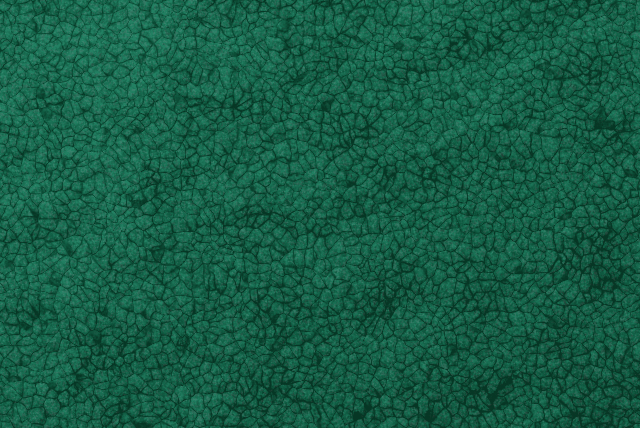
Write a Shadertoy shader that draws this texture.

```glsl
// Green pebbled leather: domed grains, dark creases, soft folds and fine speckle.

const vec3 DEEP_GREEN  = vec3(0.025, 0.215, 0.145);
const vec3 BODY_GREEN  = vec3(0.065, 0.365, 0.265);
const vec3 LIGHT_GREEN = vec3(0.135, 0.500, 0.385);
const vec3 DUST_TINT   = vec3(0.075, 0.010, 0.035);

const float PEBBLES      = 41.0;   // grains per canvas height
const float WRINKLES     = 78.0;   // small grains inside the folds
const float SIZE_SPREAD  = 0.38;   // variation of grain radius
const float CREASE_DEPTH = 0.42;
const float WRINKLE_DEPTH = 0.26;
const float DOME_HEIGHT  = 0.17;
const float RELIEF       = 0.20;
const float GRAIN_AMOUNT = 0.40;
const float BASE_TONE    = 0.60;
const vec2  LIGHT_DIR    = vec2(-0.45, 0.89);
const vec2  LIGHT_FALL   = vec2(-0.12, 0.17);

// Integer hash giving three values in 0..1
vec3 hash3(vec2 cell, uint seed) {
    uvec3 v = uvec3(uint(int(cell.x) + 32768), uint(int(cell.y) + 32768), seed);
    v = v * 1664525u + 1013904223u;
    v.x += v.y * v.z; v.y += v.z * v.x; v.z += v.x * v.y;
    v ^= v >> 16u;
    v.x += v.y * v.z; v.y += v.z * v.x; v.z += v.x * v.y;
    return vec3(v >> 8u) / 16777216.0;
}

// Smooth value noise, two channels
vec2 noise2(vec2 p, uint seed) {
    vec2 i = floor(p), f = fract(p);
    f = f * f * (3.0 - 2.0 * f);
    vec2 low  = mix(hash3(i, seed).xy, hash3(i + vec2(1, 0), seed).xy, f.x);
    vec2 high = mix(hash3(i + vec2(0, 1), seed).xy, hash3(i + 1.0, seed).xy, f.x);
    return mix(low, high, f.y);
}

float fbm(vec2 p, uint seed) {
    float sum = 0.0, amp = 0.5;
    for (uint k = 0u; k < 4u; k++) {
        sum += amp * noise2(p, seed + k).x;
        p = mat2(1.6, 1.2, -1.2, 1.6) * p;
        amp *= 0.5;
    }
    return sum / 0.9375;
}

// Weighted cells: x = gap to the neighbour, yz = offset from the grain centre
vec3 pebbles(vec2 p, uint seed) {
    vec2 base = floor(p), offset = vec2(0.0);
    float nearest = 9.0, second = 9.0;
    for (int y = -2; y <= 2; y++)
    for (int x = -2; x <= 2; x++) {
        vec2 cell = base + vec2(x, y);
        vec3 rnd = hash3(cell, seed);
        vec2 toPoint = p - cell - rnd.xy;
        float d = length(toPoint) - SIZE_SPREAD * rnd.z;
        if (d < nearest) {
            second = nearest;
            nearest = d;
            offset = toPoint;
        } else {
            second = min(second, d);
        }
    }
    return vec3(second - nearest, offset);
}

void mainImage(out vec4 fragColor, in vec2 fragCoord) {
    vec2 uv = fragCoord / iResolution.y;
    vec2 centred = uv - 0.5 * iResolution.xy / iResolution.y;

    // Slanted folds gather the creases into darker patches
    vec2 along = mat2(0.92, -0.39, 0.39, 0.92) * uv;
    float folds = fbm(along * vec2(7.0, 13.0), 11u);
    float gather = smoothstep(0.50, 0.72, folds);

    // Large grains on a warped grid, with small wrinkles between them
    vec2 warp = (noise2(uv * 13.0, 21u) - 0.5) * 0.030
              + (noise2(uv * 70.0, 23u) - 0.5) * 0.007;
    vec3 grain = pebbles((uv + warp) * PEBBLES, 31u);
    vec3 small = pebbles((uv + warp * 0.7) * WRINKLES, 41u);

    float crackNoise = noise2(uv * 34.0, 51u).x;
    float width = mix(0.10, 0.21, crackNoise) + 0.09 * gather;
    float crease = 1.0 - smoothstep(0.0, width, grain.x);
    float valley = 1.0 - smoothstep(0.05, 0.55, grain.x);
    float wrinkle = 1.0 - smoothstep(0.0, 0.24, small.x);
    wrinkle *= mix(0.12, 1.0, gather * smoothstep(0.3, 0.7, crackNoise));

    // Domes lit from the upper left
    float tone = BASE_TONE + dot(centred, LIGHT_FALL);
    tone += DOME_HEIGHT * (0.5 - valley);
    tone += RELIEF * dot(grain.yz, LIGHT_DIR);
    tone -= CREASE_DEPTH * crease * mix(0.65, 1.15, crackNoise);
    tone -= WRINKLE_DEPTH * wrinkle;
    tone -= 0.34 * (folds - 0.5);

    // Fine surface grain
    vec2 turned = mat2(0.8, 0.6, -0.6, 0.8) * uv;
    vec2 fine = noise2(turned * 310.0, 61u);
    float coarse = noise2(turned.yx * 190.0, 67u).x;
    tone += GRAIN_AMOUNT * (fine.x + coarse - 1.0) * (1.0 - 0.5 * crease);

    vec3 color = mix(DEEP_GREEN, BODY_GREEN, clamp(tone * 2.0, 0.0, 1.0));
    color = mix(color, LIGHT_GREEN, clamp(tone * 2.0 - 1.0, 0.0, 1.0));
    color += DUST_TINT * smoothstep(0.52, 0.78, fine.y) * (1.0 - crease);

    fragColor = vec4(color, 1.0);
}
```
